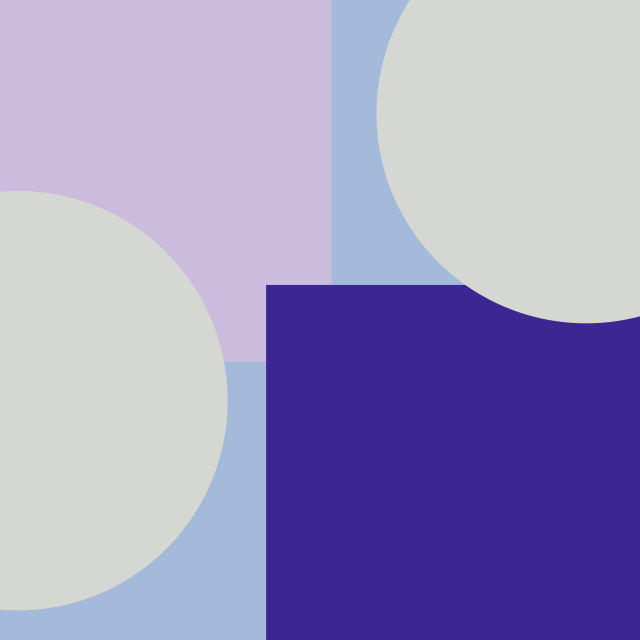
Give the GLSL for this background, as a WebGL 2 fragment shader.

```glsl
#version 300 es
precision highp float;

uniform vec2 u_resolution;
out vec4 fragColor;

// Signed distance to an axis-aligned box given by two corners
float boxDistance(vec2 p, vec2 low, vec2 high) {
    vec2 d = abs(p - 0.5 * (low + high)) - 0.5 * (high - low);
    return length(max(d, 0.0)) + min(max(d.x, d.y), 0.0);
}

float circleDistance(vec2 p, vec2 center, float radius) {
    return length(p - center) - radius;
}

// Coverage of a shape with an edge one pixel wide
float coverage(float distanceToEdge) {
    float pixel = 1.0 / min(u_resolution.x, u_resolution.y);
    return clamp(0.5 - distanceToEdge / pixel, 0.0, 1.0);
}

void main() {
    vec2 uv = gl_FragCoord.xy / u_resolution;

    vec3 blue = vec3(0.643, 0.729, 0.855);
    vec3 lilac = vec3(0.796, 0.733, 0.863);
    vec3 indigo = vec3(0.235, 0.149, 0.573);
    vec3 paleGray = vec3(0.837, 0.843, 0.824);

    // Overlapping panels, running past the canvas border
    float lilacPanel = boxDistance(uv, vec2(-0.5, 0.4345), vec2(0.5182, 1.5));
    float indigoPanel = boxDistance(uv, vec2(0.4158, -0.5), vec2(1.5, 0.5548));

    // Two discs of equal size on top
    float discs = min(circleDistance(uv, vec2(0.028, 0.374), 0.3277),
                      circleDistance(uv, vec2(0.916, 0.8225), 0.3277));

    vec3 color = mix(blue, lilac, coverage(lilacPanel));
    color = mix(color, indigo, coverage(indigoPanel));
    color = mix(color, paleGray, coverage(discs));
    fragColor = vec4(color, 1.0);
}
```
